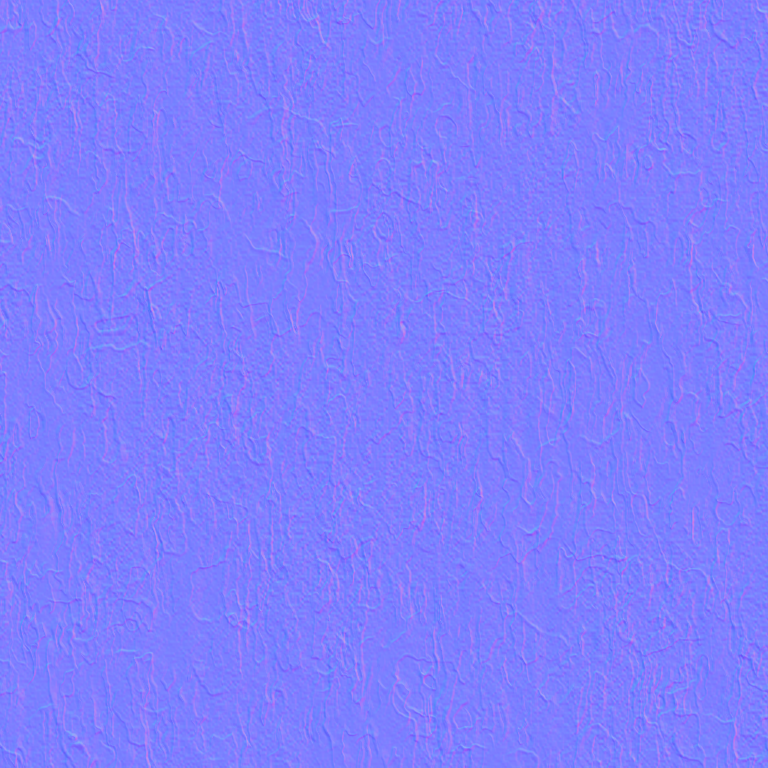
A Shadertoy shader for this texture map:

```glsl
#define BASE vec2(0.488, 0.499)   // red and green of a flat surface
#define EDGE_WIDTH 0.0014         // half width of a flake edge
#define EDGE_SLOPE 0.25           // steepness of the flake edges
#define LIP 0.5                   // strength of the lip beside an edge
#define GRAIN_SLOPE 0.10          // steepness of the fine grain
#define SWELL_SLOPE 0.055         // steepness of the soft vertical swells
#define RIGHT_GAIN 1.3            // strengthening of slopes that face right
#define LEFT_GAIN 0.7             // weakening of slopes that face left
#define STEP 0.0007               // distance used for the differences

float hash(vec2 p) {
    return fract(sin(dot(p, vec2(127.1, 311.7))) * 43758.5453);
}

float noise(vec2 p) {
    vec2 i = floor(p), f = fract(p);
    f = f * f * (3.0 - 2.0 * f);
    return mix(mix(hash(i), hash(i + vec2(1, 0)), f.x),
               mix(hash(i + vec2(0, 1)), hash(i + vec2(1, 1)), f.x), f.y);
}

vec2 noise2(vec2 p) {
    return vec2(noise(p), noise(p + 57.3)) - 0.5;
}

// Bends the plane so that the edges run ragged
vec2 ragged(vec2 p) {
    return p + vec2(0.012, 0.03) * noise2(p * vec2(24, 16))
             + vec2(0.007, 0.012) * noise2(p * vec2(75, 60) + 5.0)
             + vec2(0.003, 0.004) * noise2(p * vec2(150, 140) + 13.0);
}

// Layered field whose level lines become the flake edges
float flakes(vec2 p, vec2 frequency, float seed) {
    vec2 q = ragged(p) * frequency + seed;
    return 1.9 * noise(q) + 0.6 * noise(q * 2.1 + 9.0);
}

// Slope of thin steps, each with a broader, fainter lip beside it
vec2 edgeSlope(vec2 p, vec2 frequency, float seed) {
    float level = flakes(p, frequency, seed);
    vec2 gradient = vec2(flakes(p + vec2(STEP, 0), frequency, seed),
                         flakes(p + vec2(0, STEP), frequency, seed)) - level;
    gradient /= STEP;
    float steepness = length(gradient) + 0.001;
    float width = EDGE_WIDTH * (0.65 + 0.9 * noise(p * vec2(40, 25) + seed));
    width = max(width, 0.6 / iResolution.y);
    float u = (fract(level) - 0.5) / (steepness * width);
    float profile = exp(-u * u) - LIP * exp(-0.5 * (u - 2.4) * (u - 2.4));
    float broken = smoothstep(0.3, 0.6, noise(p * vec2(42, 19) + seed * 3.0));
    float present = smoothstep(5.0, 22.0, steepness);
    return gradient / steepness * profile * broken * present;
}

// Height of the grain and swells; each term is scaled by its frequency
float relief(vec2 p) {
    float grain = noise(p * vec2(310, 270)) / 290.0
                + 0.5 * noise(p * vec2(165, 135) + 31.0) / 150.0;
    float roughness = 0.5 + noise(p * vec2(14, 8) + 3.0);
    float swell = noise(ragged(p) * vec2(60, 13) + 73.0) / 60.0;
    return GRAIN_SLOPE * roughness * grain + SWELL_SLOPE * swell;
}

void mainImage(out vec4 fragColor, in vec2 fragCoord) {
    vec2 p = fragCoord / iResolution.y;

    // Grain and swells
    float height = relief(p);
    vec2 slope = vec2(relief(p + vec2(STEP, 0)),
                      relief(p + vec2(0, STEP))) - height;
    slope /= STEP;

    // Broad ledges, then long to short streaks
    vec2 edges = 0.95 * edgeSlope(p, vec2(18, 17), 11.0)
               + edgeSlope(p, vec2(36, 9), 23.0)
               + edgeSlope(p, vec2(50, 12), 47.0)
               + 0.8 * edgeSlope(p, vec2(66, 18), 83.0);
    slope += EDGE_SLOPE * edges;

    // Surface direction as colour
    vec2 tilt = -slope;
    tilt.x = RIGHT_GAIN * max(tilt.x, 0.0) + LEFT_GAIN * min(tilt.x, 0.0);
    vec3 normal = normalize(vec3(tilt, 1.0));
    fragColor = vec4(BASE + 0.5 * normal.xy, 0.5 + 0.5 * normal.z, 1.0);
}
```
